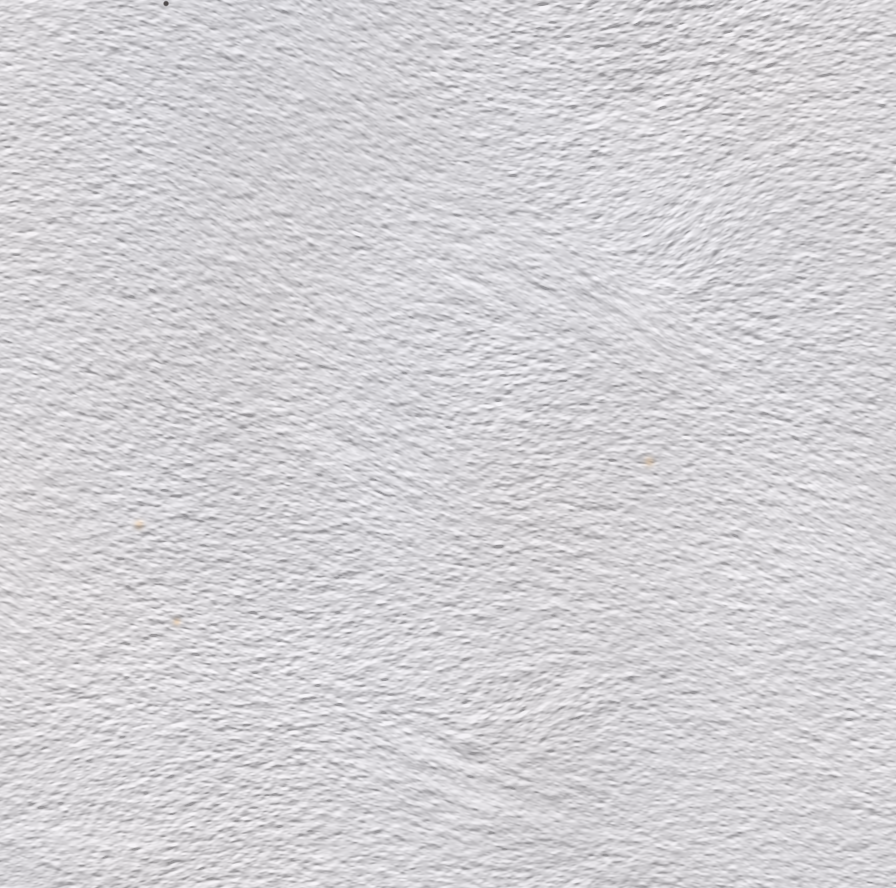
This texture is drawn by a Shadertoy shader. Its source:

```glsl
// Pale grey trowelled plaster: oriented Gaussian bumps at three scales are
// lit from the upper left; curved trowel strokes steer the grain and add
// fine ridges; broad soft noise varies tone, tint and roughness.

const vec3  PLASTER      = vec3(0.826, 0.819, 0.832);
const vec3  COOL_TINT    = vec3(-0.006, 0.000, 0.007);
const vec3  OCHRE        = vec3(0.85, 0.75, 0.64);
const vec3  SPECK        = vec3(0.22, 0.20, 0.20);
const vec2  LIGHT        = vec2(-0.40, 0.92);
const vec2  SPECK_POS    = vec2(0.187, 0.996);
const float MAIN_CELL    = 0.0092;  // grain cell sizes, in canvas heights
const float FINE_CELL    = 0.0056;
const float COARSE_CELL  = 0.0190;
const float GRAIN_LENGTH = 0.45;    // bump spreads, in cells
const float GRAIN_WIDTH  = 0.20;
const float RELIEF       = 0.066;   // contrast of the lit relief
const float SHADOW_SKEW  = 0.11;    // deepens crevices, flattens lights
const float MOTTLE       = 0.030;
const float RIDGES       = 0.95;
const int   STROKES      = 11;
const int   FLECKS       = 3;

vec3 hash3(vec2 p) {
    vec3 h = fract(p.xyx * vec3(0.1031, 0.1030, 0.0973));
    h += dot(h, h.yxz + 33.33);
    return fract((h.xxy + h.yzz) * h.zyx);
}

// Smooth value noise in -1..1
float noise(vec2 p) {
    vec2 i = floor(p), f = fract(p);
    f = f * f * (3.0 - 2.0 * f);
    float low  = mix(hash3(i).x, hash3(i + vec2(1, 0)).x, f.x);
    float high = mix(hash3(i + vec2(0, 1)).x, hash3(i + vec2(1, 1)).x, f.x);
    return 2.0 * mix(low, high, f.y) - 1.0;
}

float broadNoise(vec2 p) {
    return 0.65 * noise(p) + 0.35 * noise(p * 2.3 + 17.0);
}

// Coordinates along and across a direction
vec2 alignTo(vec2 v, float angle) {
    vec2 dir = vec2(cos(angle), sin(angle));
    return vec2(dot(v, dir), dot(v, vec2(-dir.y, dir.x)));
}

// Slope towards the light of scattered elongated bumps, about unit deviation
float litGrain(vec2 p, float angle, float seed) {
    vec2 cell = floor(p), spread = vec2(GRAIN_LENGTH, GRAIN_WIDTH);
    vec2 light = alignTo(LIGHT, angle);
    float slope = 0.0;
    for (int y = -1; y <= 1; y++)
    for (int x = -1; x <= 1; x++)
    for (int k = 0; k < 2; k++) {
        vec2 c = cell + vec2(x, y);
        vec3 h = hash3(c + seed + 307.0 * float(k));
        vec2 d = p - c - h.xy;
        vec2 q = alignTo(d, angle) / spread;
        float bump = exp(-0.5 * dot(q, q)) * max(0.0, 1.0 - dot(d, d));
        slope += (2.0 * h.z - 1.0) * bump * dot(q, light * GRAIN_WIDTH / spread);
    }
    return 4.1 * slope;
}

void mainImage(out vec4 fragColor, in vec2 fragCoord) {
    vec2 p = fragCoord / iResolution.y;
    float pixel = 1.0 / iResolution.y;
    float aspect = iResolution.x / iResolution.y;

    // Trowel strokes: grain direction and curved ridges
    float angle = -0.10 + 0.75 * broadNoise(p * 2.6 + 5.0);
    float ridges = 0.0;
    for (int i = 0; i < STROKES; i++) {
        vec3 h = hash3(vec2(float(i) * 3.0 + 2.0, 41.0));
        float tilt = mix(-0.65, 0.55, h.z);
        float bend = 2.4 * (fract(h.x * 7.0 + h.y) - 0.5);
        vec2 q = alignTo(p - h.xy * vec2(aspect, 1.0), tilt);
        q.y -= bend * q.x * q.x;
        vec2 e = q / vec2(0.13, 0.055);
        float mask = exp(-dot(e, e));
        angle = mix(angle, tilt + atan(2.0 * bend * q.x), mask);
        ridges += mask * noise(q * vec2(16.0, 135.0) + 61.0 * float(i));
    }

    // Lit relief
    float relief = 0.80 * litGrain(p / MAIN_CELL, angle, 11.0)
                 + 0.50 * litGrain(p / FINE_CELL, angle, 53.0)
                 + 0.34 * litGrain(p / COARSE_CELL, angle, 97.0)
                 + RIDGES * ridges;
    relief *= 1.0 + 0.22 * broadNoise(p * 4.0 + 31.0);
    relief = clamp(relief, -2.8, 2.8);
    relief -= SHADOW_SKEW * (relief * relief - 1.0);

    // Tone and tint
    float mottle = broadNoise(p * 4.5 + 71.0);
    vec3 color = PLASTER + RELIEF * relief + MOTTLE * mottle;
    color += COOL_TINT * broadNoise(p * 3.0 + 13.0);

    // Ochre flecks and one dark speck
    for (int i = 0; i < FLECKS; i++) {
        vec3 h = hash3(vec2(float(i) + 8.0, 23.0));
        vec2 d = (p - h.xy * vec2(aspect, 1.0)) / mix(0.004, 0.008, h.z);
        color = mix(color, color * OCHRE / PLASTER, 0.7 * exp(-dot(d, d)));
    }
    float speckEdge = length(p - SPECK_POS) - 0.0028;
    color = mix(color, SPECK, 0.85 * (1.0 - smoothstep(-pixel, pixel, speckEdge)));

    fragColor = vec4(clamp(color, 0.0, 1.0), 1.0);
}
```
